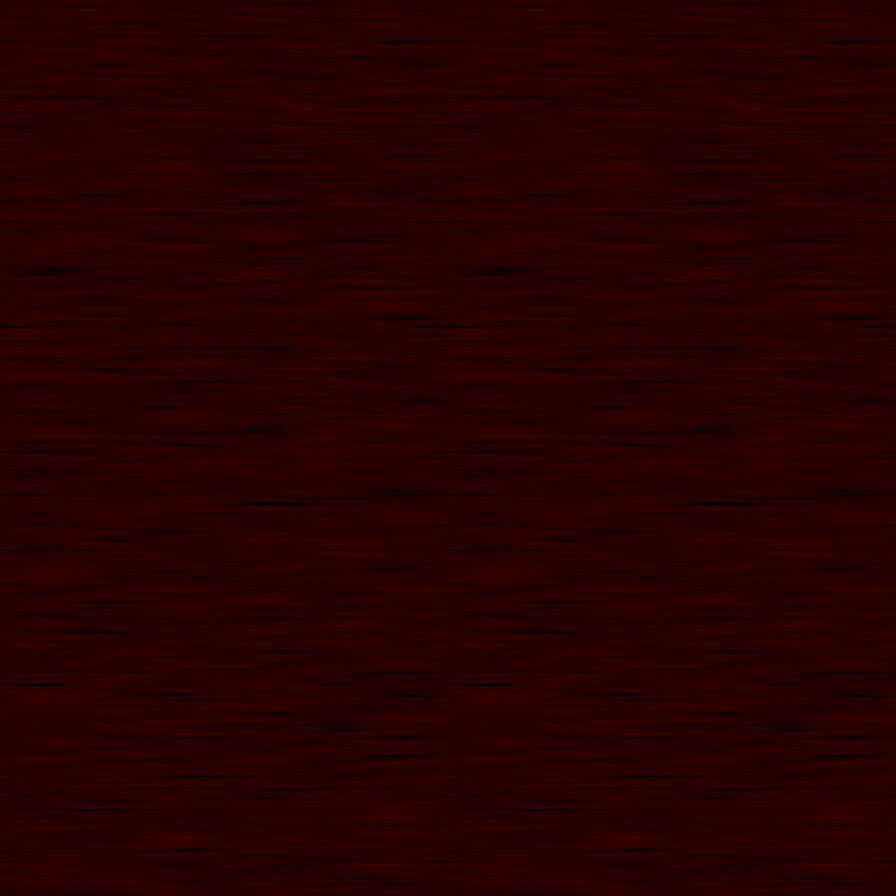
Reproduce this texture procedurally as a Shadertoy shader.

```glsl
// Dark red brushed surface: very fine horizontal streaks with rare near-black ones.
// Octaves of gradient noise, stretched along x and repeating every half width,
// are summed, and the lowest values are pushed further down.

#define BASE_RED 0.159
#define CONTRAST 0.108
#define DEEP_LEVEL 0.34
#define DEEP_STRENGTH 0.26
#define REPEATS_X 2.0
#define FINE_ROWS 293.0
#define MEDIUM_ROWS 211.0
#define COARSE_ROWS 107.0
#define BROAD_ROWS 29.0

const float TAU = 6.2831853;

// Integer hash of a lattice point, giving a unit gradient
vec2 latticeGradient(ivec2 cell, uint seed) {
    uint h = uint(cell.x) * 374761393u + uint(cell.y) * 668265263u + seed * 974711u;
    h = (h ^ (h >> 13)) * 1274126177u;
    h = (h ^ (h >> 16)) * 2246822519u;
    h ^= h >> 15;
    float angle = TAU * float(h & 65535u) / 65536.0;
    return vec2(cos(angle), sin(angle));
}

// Gradient noise that wraps in x after the given number of cells
float wrappedNoise(vec2 p, int period, uint seed) {
    vec2 f = fract(p);
    ivec2 a = ivec2(floor(p));
    ivec2 b = a + 1;
    a.x = a.x % period;
    b.x = b.x % period;
    vec2 blend = f * f * f * (f * (f * 6.0 - 15.0) + 10.0);
    float lowLeft = dot(latticeGradient(a, seed), f);
    float lowRight = dot(latticeGradient(ivec2(b.x, a.y), seed), f - vec2(1.0, 0.0));
    float topLeft = dot(latticeGradient(ivec2(a.x, b.y), seed), f - vec2(0.0, 1.0));
    float topRight = dot(latticeGradient(b, seed), f - 1.0);
    return mix(mix(lowLeft, lowRight, blend.x), mix(topLeft, topRight, blend.x), blend.y);
}

// One layer of streaks, faded out where its rows get thinner than a pixel
float streaks(vec2 uv, int columns, float rows, uint seed) {
    float visible = 1.0 - smoothstep(0.7, 1.5, rows / iResolution.y);
    vec2 p = vec2(fract(uv.x * REPEATS_X) * float(columns), uv.y * rows + 0.37);
    return visible * wrappedNoise(p, columns, seed);
}

void mainImage(out vec4 fragColor, in vec2 fragCoord) {
    vec2 uv = fragCoord / iResolution.xy;

    // Streaks from hair-thin to broad bands
    float tone = 0.68 * streaks(uv, 4, FINE_ROWS, 1u)
               + 0.58 * streaks(uv, 6, MEDIUM_ROWS, 2u)
               + 0.36 * streaks(uv, 3, COARSE_ROWS, 3u)
               + 0.20 * streaks(uv, 2, BROAD_ROWS, 4u)
               + 0.22 * streaks(uv, 19, FINE_ROWS, 5u);

    // Deepen the darkest streaks
    float deep = max(-tone - DEEP_LEVEL, 0.0);
    float red = BASE_RED + CONTRAST * tone - DEEP_STRENGTH * deep;

    fragColor = vec4(max(red, 0.0), 0.0, 0.0, 1.0);
}
```
